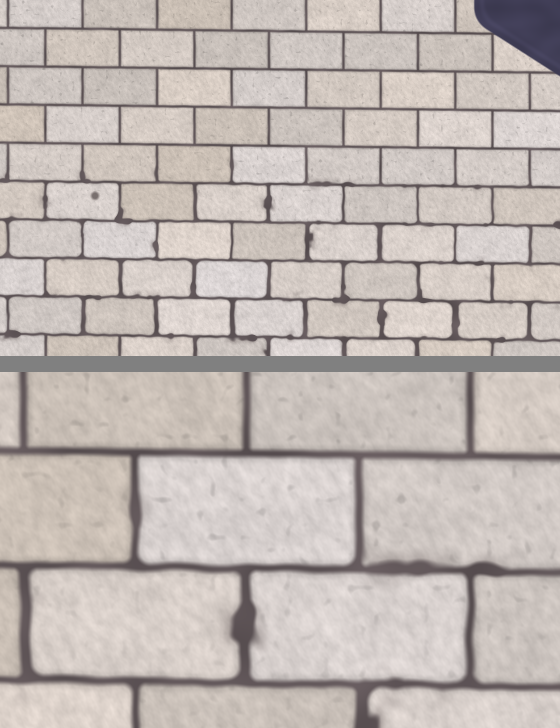
Top: the whole. Bottom: its middle third, enlarged.
Reproduce this texture procedurally as a Shadertoy shader.

```glsl
// Draws pale stone paving in running bond, worn towards the bottom, with a dark cloth corner.

#define PITCH vec2(0.2094, 0.1075)  // one paver plus joint, in canvas heights
#define ORIGIN vec2(0.0225, 0.922)  // a crossing of joints near the upper left
#define TILT 0.012                  // downward slope of the courses
#define JOINT 0.0033                // half width of a joint
#define SOFTNESS 0.0030             // blur of the paver edges
#define GRAIN 0.075                 // strength of the stone grain
#define TAN_STONE vec3(0.775, 0.735, 0.700)
#define PALE_STONE vec3(0.875, 0.843, 0.835)
#define MORTAR vec3(0.370, 0.330, 0.340)
#define GRIME vec3(0.450, 0.410, 0.405)
#define CLOTH vec3(0.250, 0.240, 0.335)

vec2 hash2(vec2 p) {
    vec3 q = fract(p.xyx * vec3(0.1031, 0.1030, 0.0973));
    q += dot(q, q.yzx + 33.33);
    return fract((q.xx + q.yz) * q.zy);
}

float gradientAt(vec2 cell, vec2 offset) {
    float angle = 6.2832 * hash2(cell).x;
    return dot(vec2(cos(angle), sin(angle)), offset);
}

// Gradient noise, about -0.7 to 0.7
float noise(vec2 p) {
    vec2 i = floor(p), f = fract(p);
    vec2 w = f * f * f * (f * (f * 6.0 - 15.0) + 10.0);
    vec2 e = vec2(1, 0);
    return mix(mix(gradientAt(i, f), gradientAt(i + e, f - e), w.x),
               mix(gradientAt(i + e.yx, f - e.yx), gradientAt(i + 1.0, f - 1.0), w.x), w.y);
}

float fbm(vec2 p) {
    float sum = 0.0, amp = 1.0;
    for (int i = 0; i < 3; i++) {
        sum += amp * noise(p);
        p = p * 2.03 + 17.3;
        amp *= 0.55;
    }
    return sum;
}

float roundedBox(vec2 p, vec2 halfSize, float radius) {
    vec2 q = abs(p) - halfSize + radius;
    return length(max(q, 0.0)) + min(max(q.x, q.y), 0.0) - radius;
}

float smoothMax(float a, float b, float k) {
    float h = max(k - abs(a - b), 0.0) / k;
    return max(a, b) + h * h * k * 0.25;
}

vec3 stoneColor(vec2 p, vec2 id) {
    vec2 rnd = hash2(id + 71.0);
    float light = 0.40 + 0.75 * (rnd.x - 0.5) + 0.30 * (0.55 - p.y) + 0.12 * (p.x - 0.8);
    vec3 color = mix(TAN_STONE, PALE_STONE, clamp(light + 0.1, 0.0, 1.1));
    color *= mix(vec3(1.012, 1.0, 0.975), vec3(0.99, 1.0, 1.012), rnd.y);

    // Slanted grain, soft mottling and a few darker pits
    vec2 slanted = vec2(p.x + 0.5 * p.y, p.y - 0.3 * p.x);
    color *= 1.0 + GRAIN * (fbm(slanted * vec2(95, 60)) + 0.7 * noise(p * 22.0));
    float pits = smoothstep(0.28, 0.60, noise(p * 85.0 + 9.0));
    return color * (1.0 - 0.13 * pits * smoothstep(0.2, 0.9, p.y + 0.3 * rnd.y));
}

vec3 paving(vec2 p, float blur) {
    // Courses count downwards; even ones shift by half a paver
    float wear = smoothstep(0.62, 0.38, p.y);
    vec2 wobble = vec2(noise(p * 30.0), noise(p * 30.0 + 50.0)) * mix(0.001, 0.004, wear);
    vec2 grid = (p + wobble - ORIGIN) / PITCH;
    grid.y = -grid.y - TILT * p.x / PITCH.y;
    float row = floor(grid.y);
    grid.x -= 0.5 * (1.0 - mod(row, 2.0));
    vec2 id = vec2(floor(grid.x), row);
    vec2 local = (fract(grid) - 0.5) * PITCH;

    // Worn pavers get rounder corners, and some are narrower
    vec2 rnd = hash2(id + 23.0);
    float worn = wear * rnd.x;
    vec2 halfSize = 0.5 * PITCH - JOINT;
    halfSize.x -= 0.006 * wear * smoothstep(0.72, 1.0, rnd.y);
    float d = roundedBox(local, halfSize, 0.003 + 0.016 * worn);

    // Chips and grime creep in from the joints
    float decay = noise(p * 13.0 + 4.0) + 0.35 * noise(p * 40.0);
    float bite = wear * smoothstep(0.20, 0.60, decay);
    float stone = 1.0 - smoothstep(-blur, blur, d + 0.009 * bite);
    float stain = bite * smoothstep(-0.022, 0.0, d);

    vec3 joint = MORTAR * (1.0 + 0.25 * noise(p * 18.0));
    vec3 color = mix(stoneColor(p, id), GRIME, 0.75 * stain);
    color *= 1.0 - 0.10 * smoothstep(-0.008, 0.0, d);
    return mix(joint, color, stone);
}

void mainImage(out vec4 fragColor, in vec2 fragCoord) {
    vec2 p = fragCoord / iResolution.y;
    float blur = max(SOFTNESS, 0.75 / iResolution.y);
    vec3 color = paving(p, blur);

    // Small round hole
    float hole = length(p - vec2(0.267, 0.450)) - 0.011;
    color = mix(color, GRIME * 0.9, 0.85 * (1.0 - smoothstep(-0.005, 0.005, hole)));

    // Cloth: two straight sides meeting in a rounded corner
    float lowerSide = (0.914 - 0.642 * (p.x - 1.373) - p.y) / 1.188;
    float cloth = smoothMax(lowerSide, 1.332 - p.x, 0.035);
    float fold = 0.12 * noise(p * vec2(14, 22)) + 0.10 * smoothstep(0.012, 0.0, abs(cloth + 0.022));
    color = mix(color, CLOTH * (1.0 + fold), 1.0 - smoothstep(-blur, blur, cloth));

    fragColor = vec4(clamp(color, 0.0, 1.0), 1.0);
}
```
